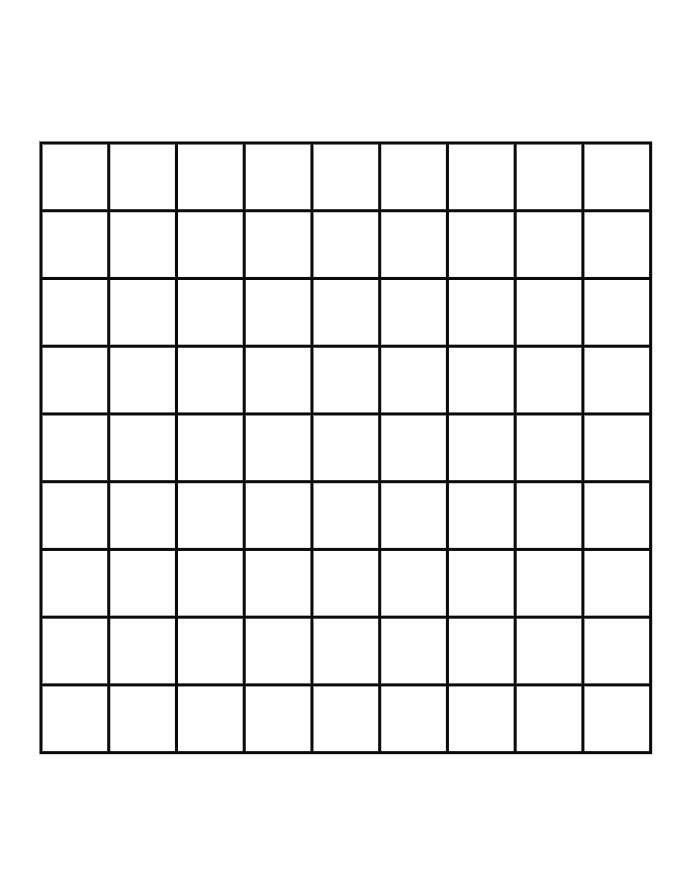
This pattern is drawn by a Shadertoy shader. Its source:

```glsl
// Draws a plain square grid, nine cells by nine, in thin black ink on a white page.
// Each point is measured to the nearest ruled line in each direction,
// with the lines ending squarely at the outer frame.

// Distance in cells from p to the nearest of the upright and level lines.
float gridDistance(vec2 p, float cells) {
    vec2 nearest = abs(p - clamp(round(p), 0.0, cells));
    vec2 outside = max(max(-p, p - cells), 0.0);
    float upright = max(nearest.x, outside.y);
    float level = max(nearest.y, outside.x);
    return min(upright, level);
}

void mainImage(out vec4 fragColor, in vec2 fragCoord) {
    // Page units: the canvas is one unit high, centred across its width.
    float pixel = 1.0 / iResolution.y;
    vec2 page = (fragCoord - vec2(0.5 * iResolution.x, 0.0)) * pixel;

    // Cell units, counted from the lower left corner of the frame.
    float cellSize = 0.0756;
    vec2 p = (page - vec2(-0.3404, 0.1600)) / cellSize;

    // Ruled lines, with edges smoothed over one pixel.
    float lineWidth = 0.0034;
    float d = gridDistance(p, 9.0) * cellSize;
    float ink = clamp((0.5 * lineWidth - d) / pixel + 0.5, 0.0, 1.0);

    vec3 paperColor = vec3(1.0);
    vec3 inkColor = vec3(0.04);
    fragColor = vec4(mix(paperColor, inkColor, ink), 1.0);
}
```
